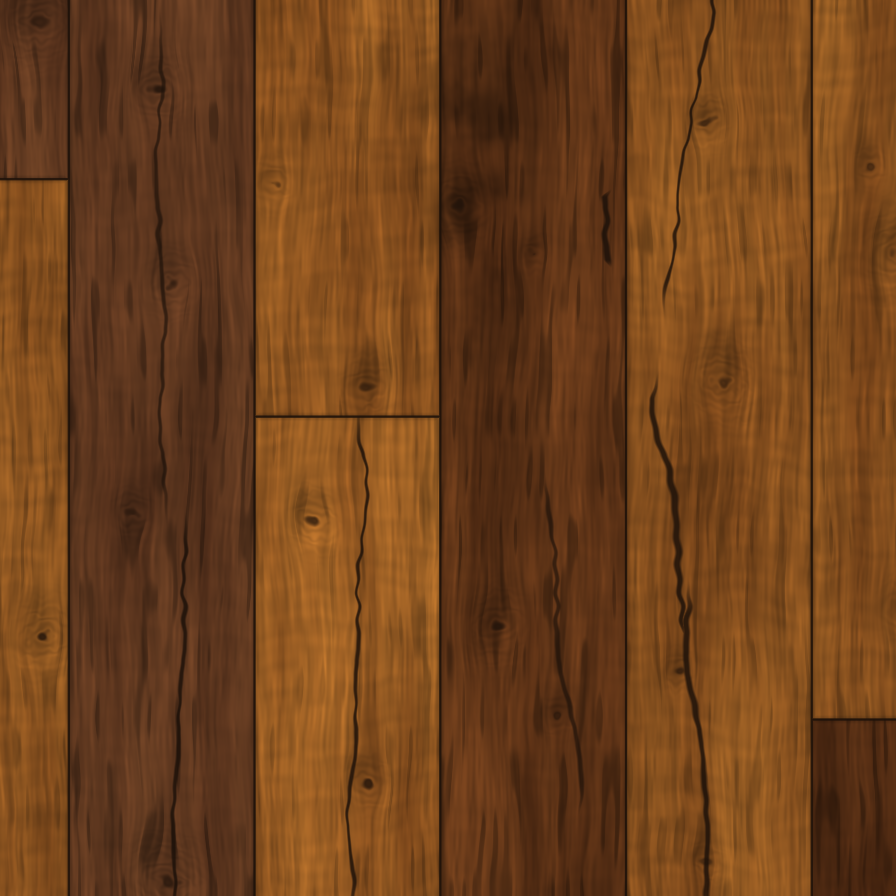
This texture is drawn by a three.js fragment shader. Its source:

```glsl
varying vec2 vUv;

float hash(vec2 p) {
  vec3 q = fract(p.xyx * 0.1031);
  q += dot(q, q.yzx + 33.33);
  return fract((q.x + q.y) * q.z);
}

float noise(vec2 p) {
  vec2 i = floor(p), f = fract(p);
  f = f * f * (3.0 - 2.0 * f);
  return mix(mix(hash(i), hash(i + vec2(1, 0)), f.x),
             mix(hash(i + vec2(0, 1)), hash(i + vec2(1, 1)), f.x), f.y);
}

float fbm(vec2 p) {
  float sum = 0.0, amp = 0.53;
  for (int i = 0; i < 4; i++) {
    sum += amp * noise(p);
    p = p * 2.03 + 17.3;
    amp *= 0.5;
  }
  return sum;
}

// Wandering split that tapers towards both ends
float crack(vec2 p, vec2 top, vec2 bottom, float width) {
  float t = (p.y - bottom.y) / (top.y - bottom.y);
  float ends = smoothstep(0.0, 0.12, t) * smoothstep(1.0, 0.88, t);
  float x = mix(bottom.x, top.x, smoothstep(0.0, 1.0, t));
  x += ends * (0.016 * (noise(vec2(p.y * 11.0, top.x * 90.0)) - 0.5)
             + 0.005 * (noise(vec2(p.y * 65.0, 7.0)) - 0.5));
  float w = width * ends * (0.35 + noise(vec2(p.y * 38.0, top.x * 50.0)));
  return ends * (1.0 - smoothstep(w * 0.4, w + 0.0018, abs(p.x - x)));
}

// Height of the fine fibres
float fibre(vec2 p) {
  return 0.6 * noise(p * vec2(210.0, 11.0)) + 0.4 * noise(p * vec2(330.0, 34.0) + 9.0);
}

void main() {
  vec2 uv = vUv;

  // Plank layout: column, end joint and tone
  float across = (uv.x - 0.0768) / 0.2073 + 1.0;
  float column = floor(across);
  vec2 local = vec2(fract(across) * 0.2073, uv.y);
  float joint = -1.0;
  if (column < 0.5) joint = 0.8;
  else if (abs(column - 2.0) < 0.5) joint = 0.535;
  else if (column > 4.5) joint = 0.197;
  float below = step(uv.y, joint);
  bool dark = abs(column - 1.0) < 0.5 || abs(column - 3.0) < 0.5
    || (column < 0.5 && below < 0.5) || (column > 4.5 && below > 0.5);
  vec2 seed = vec2(column * 13.7 + 5.0, below * 31.3 + 11.0);

  // Knots bend the grain around them
  vec2 grain = local;
  grain.x += 0.035 * (fbm(local * vec2(7.0, 3.2) + seed) - 0.5);
  float knot = 0.0, halo = 0.0, relief = 0.0;
  for (int i = 0; i < 4; i++) {
    vec2 id = seed + float(i) * vec2(7.1, 3.3);
    vec2 center = vec2(0.02 + 0.165 * hash(id), (float(i) + hash(id + 4.7)) / 4.0);
    float radius = mix(0.004, 0.012, hash(id + 9.1));
    vec2 d = local - center;
    d.y += 0.4 * d.x * (hash(id + 2.9) - 0.5);
    float reach = exp(-dot(d, d * vec2(1.0, 0.5)) / (radius * radius * 9.0));
    float dist = length(d * vec2(0.75, 1.1)) + 0.009 * (noise(local * 130.0 + seed) - 0.5);
    grain.x -= d.x * 0.75 * reach;
    knot = max(knot, (1.0 - smoothstep(radius * 0.1, radius, dist)) * (0.35 + 0.5 * hash(id + 6.2)));
    halo += reach * (0.6 + 0.4 * sin(dist * 620.0));
    relief += reach * (d.x - d.y) / radius;
  }

  // Base stain with broad blotches
  float blotch = fbm(local * vec2(9.0, 3.0) + seed * 1.7);
  float streak = fbm(grain * vec2(38.0, 1.8) + seed);
  float shade = smoothstep(0.22, 0.78, 0.55 * blotch + 0.45 * streak);
  vec3 wood;
  if (dark) {
    wood = mix(vec3(0.27, 0.14, 0.06), vec3(0.45, 0.25, 0.11), shade);
    if (column < 1.5) wood = mix(wood, mix(vec3(0.3, 0.17, 0.1), vec3(0.42, 0.255, 0.15), shade), 0.8);
  } else {
    wood = mix(vec3(0.45, 0.255, 0.095), vec3(0.615, 0.38, 0.145), shade);
    if (abs(column - 2.0) < 0.5) wood *= 1.05;
  }

  // Smoky patch on the dark centre plank
  vec2 smoke = (uv - vec2(0.53, 0.8)) / vec2(0.06, 0.2);
  wood *= 1.0 - 0.4 * exp(-dot(smoke, smoke)) * smoothstep(0.2, 0.7, fbm(uv * 16.0));

  // Growth rings, pores, cross ripples and embossed fibres
  float rings = sin(42.0 * fbm(grain * vec2(11.0, 1.5) + seed) + grain.x * 150.0);
  wood *= 1.0 + 0.035 * rings;
  vec2 fine = grain + seed;
  float height = fibre(fine);
  wood *= 1.0 + 0.26 * (height - 0.5) + 0.14 * (height - fibre(fine + vec2(0.002, 0.001)));
  float pores = smoothstep(0.66, 0.88, noise(fine * vec2(170.0, 15.0) + 40.0));
  wood *= 1.0 - pores * (dark ? 0.25 : 0.17);
  float ripple = noise(vec2(grain.x * 24.0, local.y * 105.0 + 6.0 * blotch) + seed);
  wood *= 1.0 + (dark ? 0.05 : 0.1) * (ripple - 0.5);

  // Knot colour and raised rims
  wood *= 1.0 - 0.17 * min(halo, 1.2) + 0.05 * clamp(relief, -2.0, 2.0);
  wood = mix(wood, vec3(0.13, 0.075, 0.04), knot);

  // Long splits
  float split = crack(uv, vec2(0.8, 1.05), vec2(0.742, 0.64), 0.0016);
  split = max(split, crack(uv, vec2(0.735, 0.59), vec2(0.768, 0.27), 0.0042));
  split = max(split, crack(uv, vec2(0.768, 0.36), vec2(0.792, -0.04), 0.0034));
  split = max(split, crack(uv, vec2(0.403, 0.57), vec2(0.388, -0.05), 0.0016) * below);
  split = max(split, 0.8 * crack(uv, vec2(0.178, 1.0), vec2(0.187, 0.4), 0.0018));
  split = max(split, crack(uv, vec2(0.207, 0.44), vec2(0.193, -0.05), 0.0021));
  split = max(split, 0.8 * crack(uv, vec2(0.608, 0.48), vec2(0.645, 0.08), 0.0024));
  split = max(split, crack(uv, vec2(0.682, 0.79), vec2(0.682, 0.7), 0.0034));
  wood = mix(wood, vec3(0.11, 0.065, 0.035), 0.85 * split);

  // Seams between planks and across their ends
  float edge = min(min(local.x, 0.2073 - local.x), abs(uv.y - joint));
  wood *= 1.0 - 0.15 * (1.0 - smoothstep(0.001, 0.006, edge));
  wood = mix(wood, vec3(0.11, 0.065, 0.035), 0.88 * (1.0 - smoothstep(0.0005, 0.0021, edge)));

  gl_FragColor = vec4(wood, 1.0);
}
```
